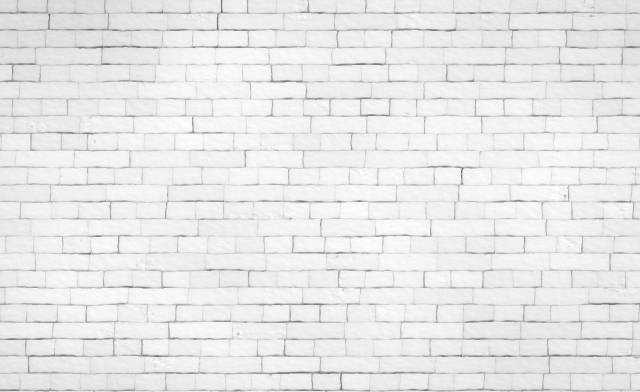
A Shadertoy shader for this texture:

```glsl
// White painted brick wall: alternating courses of long and short bricks with shadowed joints.

// Lengths are in units of the canvas height.
const float COURSES = 22.85;
const float FIRST_JOINT = 0.0025;
const float LONG_BRICK = 0.148;
const float SHORT_BRICK = 0.074;
const float EDGE_JITTER = 0.08;       // fraction of a brick length
const vec2 BED_GAP = vec2(0.0014, 0.0046);   // thinnest and widest
const vec2 SIDE_GAP = vec2(0.0010, 0.0030);
const vec2 BED_DEPTH = vec2(0.12, 0.74);     // faintest and darkest
const vec2 SIDE_DEPTH = vec2(0.09, 0.52);
const float CORNER = 0.0048;
const float WOBBLE = 0.0026;
const float BEVEL = 0.0058;
const float RELIEF = 0.085;
const float CRACK_SHARE = 0.01;       // share of upright joints that are open
const float VIGNETTE = 0.07;
const vec3 PAINT = vec3(0.956);
const vec3 SHADOW = vec3(0.36);
const vec2 LIGHT = vec2(0.5, 0.86);
const int SAMPLES = 2;                // per axis, for smooth edges

float hash(vec2 p) {
    vec3 q = fract(p.xyx * 0.1031);
    q += dot(q, q.yzx + 33.33);
    return fract((q.x + q.y) * q.z);
}

vec2 gradientAt(vec2 cell) {
    float a = 6.2832 * hash(cell + 17.0);
    return vec2(cos(a), sin(a));
}

// Gradient noise, roughly -0.7 to 0.7.
float noise(vec2 p) {
    vec2 i = floor(p), f = p - i;
    vec2 u = f * f * f * (f * (f * 6.0 - 15.0) + 10.0);
    vec2 e = vec2(1.0, 0.0);
    float low = mix(dot(gradientAt(i), f), dot(gradientAt(i + e), f - e), u.x);
    float high = mix(dot(gradientAt(i + e.yx), f - e.yx),
                     dot(gradientAt(i + 1.0), f - 1.0), u.x);
    return mix(low, high, u.y);
}

float fbm(vec2 p) {
    float sum = 0.0, amp = 0.6;
    for (int k = 0; k < 3; k++) {
        sum += amp * noise(p);
        p = mat2(1.6, 1.2, -1.2, 1.6) * p + 7.3;
        amp *= 0.55;
    }
    return sum;
}

// Position of an upright joint, in brick lengths along its course.
float jointAt(float index, float row) {
    return index + EDGE_JITTER * (2.0 * hash(vec2(index, row) + 51.0) - 1.0);
}

float roundedBox(vec2 p, vec2 halfSize, float radius) {
    vec2 q = abs(p) - halfSize + radius;
    return length(max(q, 0.0)) + min(max(q.x, q.y), 0.0) - radius;
}

vec3 wall(vec2 p, float pixel) {
    // Uneven, hand-laid edges
    vec2 warped = p + WOBBLE * vec2(noise(p * 37.0 + 3.0), 1.3 * noise(p * vec2(11.0, 24.0) + 40.0))
                    + 0.4 * WOBBLE * vec2(noise(p * 95.0), noise(p * 70.0 + 9.0));

    // Course and brick lookup
    float courseHeight = 1.0 / COURSES;
    float y = (warped.y - FIRST_JOINT) * COURSES;
    float row = floor(y);
    float brickLength = mod(row, 2.0) < 0.5 ? SHORT_BRICK : LONG_BRICK;
    float x = warped.x / brickLength + hash(vec2(row, 5.0)) + 2.0;
    float index = floor(x);
    if (x < jointAt(index, row)) index -= 1.0;
    else if (x > jointAt(index + 1.0, row)) index += 1.0;
    vec2 brick = vec2(index, row);
    float start = jointAt(index, row);
    vec2 size = vec2((jointAt(index + 1.0, row) - start) * brickLength, courseHeight);
    vec2 local = vec2((x - start) * brickLength, (y - row) * courseHeight);

    // Wear of this brick's bed and left joint, stronger away from the middle
    float rim = smoothstep(0.1, 0.5, abs(p.y - 0.5));
    float bedWear = 0.2 + 0.4 * hash(brick + 61.0) + 0.7 * noise(p * vec2(6.0, 13.0) + 12.0)
                  + 0.55 * noise(p * 42.0) + 0.26 * rim;
    bedWear = clamp(bedWear, 0.0, 1.0);
    float age = hash(brick + 83.0);
    float crack = step(1.0 - CRACK_SHARE, age);
    float sideWear = clamp(age * age + 0.6 * noise(p * 45.0 + 6.0), 0.0, 1.0);

    // Each brick stands clear of its lower left corner, where its shadow falls
    vec2 gap = vec2(mix(SIDE_GAP.x, SIDE_GAP.y, sideWear), mix(BED_GAP.x, BED_GAP.y, bedWear));
    float body = roundedBox(local - 0.5 * (size + gap), 0.5 * (size - gap), CORNER);
    float soft = 0.45 * pixel + 0.0005;
    float outside = smoothstep(-soft, soft, body);
    float bedDepth = mix(BED_DEPTH.x, BED_DEPTH.y, bedWear * bedWear);
    float sideDepth = mix(SIDE_DEPTH.x, SIDE_DEPTH.y, sideWear) + 0.35 * crack;
    float underside = smoothstep(-0.003, 0.003, local.x - local.y);
    float facing = smoothstep(0.5, 0.8, local.y / size.y);
    float depth = mix(sideDepth, bedDepth, underside * (1.0 - facing));
    depth *= local.x > 0.5 * size.x ? 1.0 - 0.8 * facing : 1.0;

    // Painted surface lit from the upper right, flaking in scattered patches
    float patchy = smoothstep(0.2, 0.45, noise(p * vec2(11.0, 17.0) + 31.0))
                 * step(0.5, hash(brick + 29.0));
    vec2 grain = p * vec2(48.0, 72.0);
    float slope = fbm(grain) - fbm(grain + 0.35 * LIGHT);
    float tone = RELIEF * (0.5 + 1.0 * patchy) * slope;
    tone += 0.026 * (hash(brick + 7.0) - 0.5) + 0.04 * noise(p * 2.7);
    vec2 away = (p - vec2(0.85, 0.47)) / vec2(0.85, 0.5);
    tone -= VIGNETTE * smoothstep(0.2, 2.0, dot(away, away));
    tone -= (0.025 + 0.075 * bedWear) * exp(-local.y / BEVEL);
    tone -= (0.02 + 0.05 * sideWear) * exp(-local.x / BEVEL);
    tone -= 0.02 * exp((local.x - size.x) / BEVEL);
    tone -= 0.018 * exp((local.y - size.y) / BEVEL);

    // Small pits
    float pit = smoothstep(0.36, 0.52, noise(p * vec2(60.0, 85.0) + 70.0));
    tone -= 0.16 * patchy * pit;
    return mix(PAINT + tone, SHADOW, clamp(outside * depth, 0.0, 1.0));
}

void mainImage(out vec4 fragColor, in vec2 fragCoord) {
    float pixel = 1.0 / iResolution.y;
    vec3 sum = vec3(0.0);
    for (int j = 0; j < SAMPLES; j++)
        for (int i = 0; i < SAMPLES; i++) {
            vec2 shift = (vec2(i, j) + 0.5) / float(SAMPLES) - 0.5;
            sum += wall((fragCoord + shift) * pixel, pixel);
        }
    fragColor = vec4(clamp(sum / float(SAMPLES * SAMPLES), 0.0, 1.0), 1.0);
}
```
